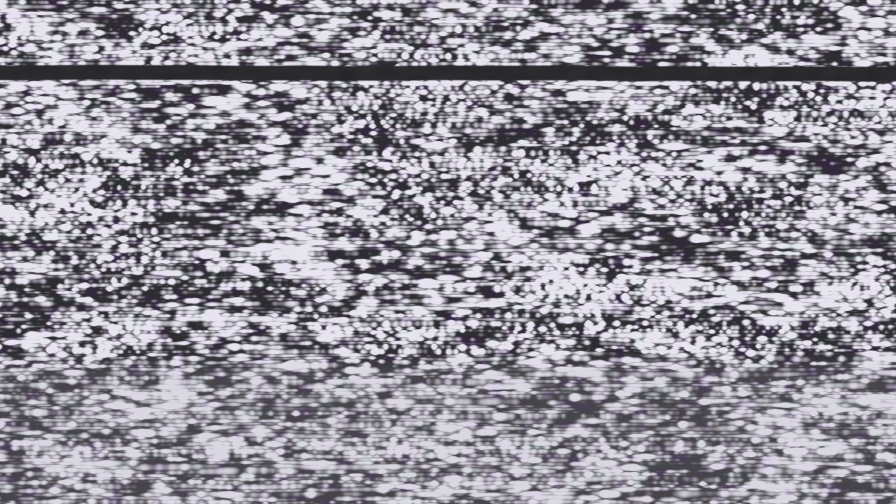
Reproduce this texture procedurally as a WebGL 1 fragment shader.

```glsl
precision highp float;
// Analogue screen static: uneven rows of bright, round-ended dashes over
// charcoal, made by thresholding per-row gradient noise, with flat dark
// patches, a streakier paler lower part and one black sync bar near the top.

uniform vec2 u_resolution;

#define ROWS 130.0          // scan rows per canvas height
#define DOT_FREQ 66.0       // short grains per canvas height
#define DASH_FREQ 24.0      // long dashes per canvas height
#define BIAS 0.17           // overall brightness
#define SOFTNESS 0.56       // half width of the threshold ramp
#define ROUNDING 1.75       // how strongly dashes narrow at row edges
#define BAR_Y 0.856         // centre of the sync bar
#define BAR_HALF 0.0145     // half thickness of the bar
#define CALM_Y 0.28         // top of the paler lower part
#define DARK vec3(0.180, 0.172, 0.193)
#define LIGHT vec3(0.905, 0.893, 0.935)
#define BAR_COLOR vec3(0.165, 0.165, 0.175)

float hash(vec2 p) {
  vec3 q = fract(p.xyx * 0.1031);
  q += dot(q, q.yzx + 33.33);
  return fract((q.x + q.y) * q.z);
}

// Gradient noise along one row
float rowNoise(float x, float row) {
  x += 40.0 * hash(vec2(row, 7.0));
  float i = floor(x);
  float f = x - i;
  float a = (hash(vec2(i, row)) * 2.0 - 1.0) * f;
  float b = (hash(vec2(i + 1.0, row)) * 2.0 - 1.0) * (f - 1.0);
  return mix(a, b, f * f * (3.0 - 2.0 * f));
}

float cornerDot(vec2 cell, vec2 offset) {
  float angle = 6.2832 * hash(cell);
  return dot(vec2(cos(angle), sin(angle)), offset);
}

// Gradient noise over the plane
float planeNoise(vec2 p) {
  vec2 i = floor(p);
  vec2 f = p - i;
  vec2 u = f * f * (3.0 - 2.0 * f);
  vec2 e = vec2(1.0, 0.0);
  return mix(
    mix(cornerDot(i, f), cornerDot(i + e, f - e), u.x),
    mix(cornerDot(i + e.yx, f - e.yx), cornerDot(i + e.xx, f - e.xx), u.x),
    u.y);
}

// Signal of one scan row, lowered away from its centre line
float rowSignal(float x, float row, float dist, float dashiness) {
  float stretch = 0.7 + 0.6 * hash(vec2(row, 3.0));
  float dots = rowNoise(x * DOT_FREQ * stretch, row + 11.0);
  float dashes = rowNoise(x * DASH_FREQ * stretch, row + 211.0);
  float streak = rowNoise(x * 7.0, row + 431.0);
  return dots * mix(2.5, 1.2, dashiness) + dashes * mix(1.8, 2.5, dashiness)
       + streak * mix(0.9, 1.6, dashiness) - ROUNDING * dist * dist;
}

vec3 staticColor(vec2 p) {
  // Slow variation of brightness and grain length, flattened sideways
  float patches = planeNoise(p * vec2(4.0, 13.0) + 20.0)
                + 0.8 * planeNoise(p * vec2(10.0, 42.0) + 60.0);
  float calm = 1.0 - smoothstep(CALM_Y - 0.03, CALM_Y + 0.03, p.y);
  float dashiness = smoothstep(-0.35, 0.2, planeNoise(p * vec2(3.0, 7.0) + 90.0));
  dashiness = max(dashiness, 0.8 * calm);

  // Nearest two rows of uneven height, so that bright grains can touch
  float y = p.y * ROWS;
  y += 0.9 * planeNoise(vec2(p.x * 5.0, y * 0.45));
  float row = floor(y);
  float d = fract(y) - 0.5;
  float side = d < 0.0 ? -1.0 : 1.0;
  float signal = max(rowSignal(p.x, row, d, dashiness),
                     rowSignal(p.x, row + side, 1.0 - abs(d), dashiness));

  // Bright fringe just under the bar
  float barY = BAR_Y - 0.0015 * p.x + 0.002 * planeNoise(vec2(p.x * 9.0, 3.5));
  float below = barY - BAR_HALF - 0.005 - p.y;
  signal += BIAS + 0.7 * patches + 0.4 * exp(-below * below * 60000.0);

  float ramp = SOFTNESS * (1.0 + 0.2 * calm);
  float level = smoothstep(-ramp, ramp, signal);
  level = mix(level, 0.13 + 0.80 * level, calm);
  vec3 color = mix(DARK, LIGHT, level);

  // Faint colour bleed, strongest in the shadows
  float chroma = planeNoise(p * vec2(24.0, 48.0) + 130.0);
  color += vec3(0.03, -0.035, 0.09) * max(chroma, 0.0) * (1.3 - level);
  color += vec3(-0.02, 0.03, 0.01) * max(-chroma, 0.0);

  // Sync bar
  float bar = 1.0 - smoothstep(-0.002, 0.002, abs(p.y - barY) - BAR_HALF);
  return mix(color, BAR_COLOR + 0.03 * chroma, bar);
}

void main() {
  // Four samples per pixel smooth the fine rows
  vec3 color = vec3(0.0);
  for (int i = 0; i < 4; i++) {
    float k = float(i);
    vec2 shift = vec2(mod(k, 2.0), floor(k * 0.5)) * 0.5 - 0.25;
    color += staticColor((gl_FragCoord.xy + shift) / u_resolution.y);
  }
  gl_FragColor = vec4(color * 0.25, 1.0);
}
```
